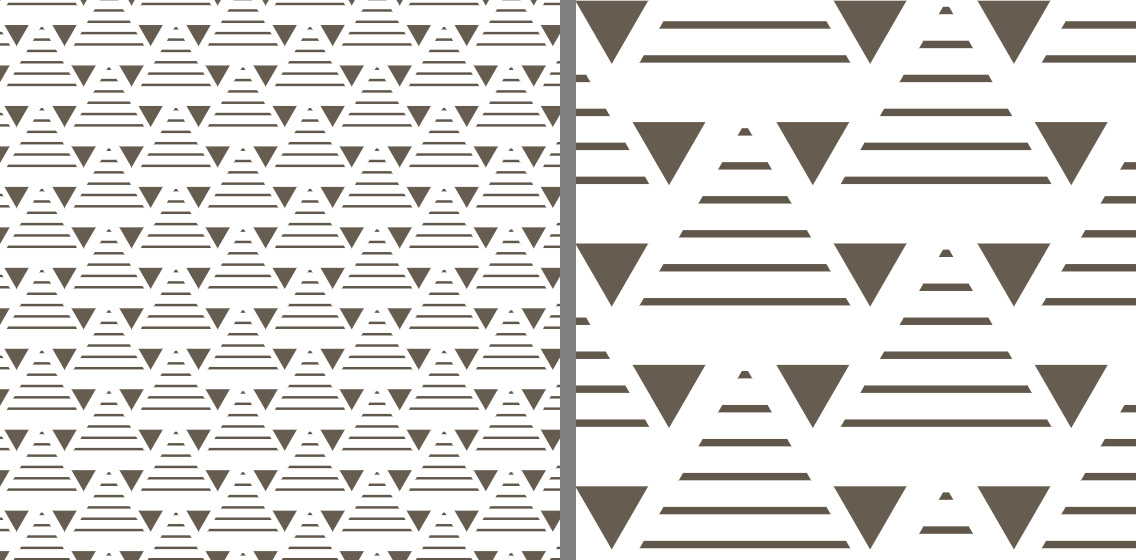
Left: the whole. Right: its middle third, enlarged.
This pattern is drawn by a WebGL 2 fragment shader. Its source:

```glsl
#version 300 es
precision highp float;
// Staggered motif on white: a tall triangle cut into six horizontal stripes,
// flanked by two small solid triangles pointing down. Two interleaved grids,
// offset by half a cell, are drawn with distance functions.
uniform vec2 u_resolution;
out vec4 fragColor;

// Distance to the two 60 degree flanks of a wedge opening along +y from its tip.
float wedge(vec2 p) {
    return 0.866 * abs(p.x) - 0.5 * p.y;
}

// Large triangle, tip at the origin, y pointing down, kept only on its stripes.
float stripedTriangle(vec2 p) {
    float row = clamp(round((p.y - 0.534) / 2.022), 0.0, 5.0);
    float stripe = abs(p.y - 0.534 - 2.022 * row) - 0.221;
    return max(stripe, wedge(p));
}

// Solid triangle pointing down, with the middle of its flat top at the origin.
float solidTriangle(vec2 p) {
    return max(-p.y, wedge(vec2(p.x, 3.76 - p.y)));
}

// Coverage of a shape, smoothed over one pixel.
float coverage(float dist, float pixel) {
    return clamp(0.5 - dist / pixel, 0.0, 1.0);
}

void main() {
    // Percent of the canvas height, y measured down from the top edge.
    float pixel = 100.0 / u_resolution.y;
    vec2 p = vec2(gl_FragCoord.x, u_resolution.y - gl_FragCoord.y) * pixel;

    vec2 cell = vec2(23.94, 14.453);
    float stripes = 0.0;
    float solids = 0.0;
    for (int grid = 0; grid < 2; grid++) {
        // Cell coordinates with the striped tip at the origin.
        vec2 q = p - vec2(43.39, 40.65) - 0.5 * float(grid) * cell;
        q = mod(q + vec2(0.5, 0.1) * cell, cell) - vec2(0.5, 0.1) * cell;

        stripes = max(stripes, coverage(stripedTriangle(q), pixel));

        // The flanking pair sits slightly left of the striped axis.
        vec2 side = vec2(abs(q.x + 0.24) - 4.28, q.y + 0.05);
        solids = max(solids, coverage(solidTriangle(side), pixel));
    }

    vec3 paper = vec3(1.0);
    vec3 solidBrown = vec3(0.40, 0.36, 0.31);
    vec3 stripeBrown = vec3(0.38, 0.34, 0.29);
    vec3 color = mix(paper, stripeBrown, stripes);
    color = mix(color, solidBrown, solids);
    fragColor = vec4(color, 1.0);
}
```
